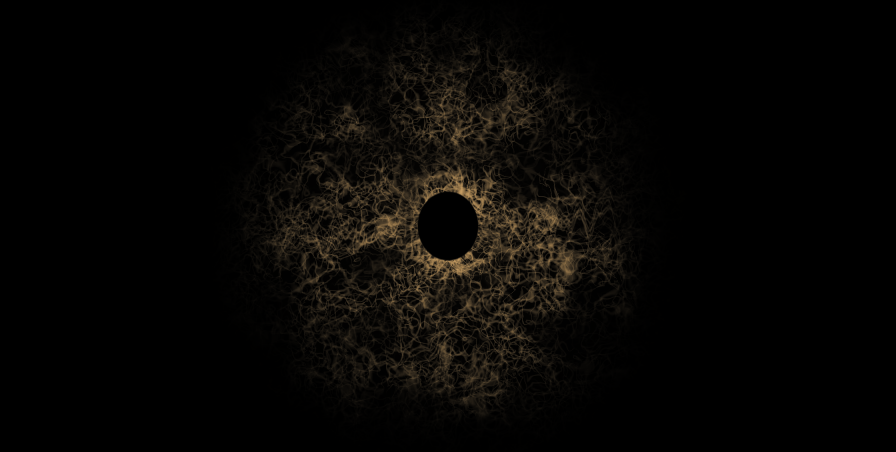
Write a Shadertoy shader that draws this background.

```glsl
// Dark oval void ringed by a fading halo of tangled golden filaments.

const vec2 HOLE_RADII = vec2(0.067, 0.076);
const vec3 DEEP_GOLD = vec3(0.84, 0.70, 0.50);
const vec3 BRIGHT_GOLD = vec3(0.96, 0.76, 0.48);

float hash(vec2 p) {
    vec3 q = fract(vec3(p.xyx) * 0.1031);
    q += dot(q, q.yzx + 33.33);
    return fract((q.x + q.y) * q.z);
}

float noise(vec2 p) {
    vec2 cell = floor(p), f = fract(p);
    f = f * f * (3.0 - 2.0 * f);
    return mix(mix(hash(cell), hash(cell + vec2(1, 0)), f.x),
               mix(hash(cell + vec2(0, 1)), hash(cell + vec2(1, 1)), f.x), f.y);
}

vec2 noisePair(vec2 p) {
    return vec2(noise(p), noise(p + vec2(57.3, 21.7))) - 0.5;
}

mat2 rotation(float a) {
    return mat2(cos(a), sin(a), -sin(a), cos(a));
}

// Thin line along the zero contour of a field
float contour(float field, float width) {
    float soft = width + 0.6 * fwidth(field);
    return (1.0 - smoothstep(0.0, soft, abs(field))) * sqrt(width / soft);
}

// Overlapping layers of warped contour threads
float tangle(vec2 p) {
    float sum = 0.0;
    for (int i = 0; i < 9; i++) {
        float layer = float(i);
        vec2 q = rotation(layer * 1.37 + 0.4) * p + 40.0 + layer * 7.1;
        q += 0.045 * noisePair(q * 16.0) + 0.024 * noisePair(q * 43.0);
        q += 0.009 * noisePair(q * 95.0);
        float patches = smoothstep(0.22, 0.65, noise(q * 15.0 + 90.0));
        sum += patches * contour(noise(q * (25.0 + 4.0 * layer)) - 0.5, 0.05);
    }
    return sum;
}

// Jagged strands that swing wider away from the centre
float strands(float along, float across, float seed) {
    float sum = 0.0;
    float reach = abs(along);
    float swing = 0.02 + 0.20 * reach;
    for (int i = 0; i < 12; i++) {
        float id = float(i) + seed;
        float wave = noise(vec2(along * 48.0 + 60.0, id * 0.23)) - 0.5;
        wave += 0.3 * (noise(vec2(along * 110.0 + 90.0, id * 1.7)) - 0.5);
        float lane = (hash(vec2(id, 4.7)) - 0.5) * 0.05;
        float field = across - 0.07 * along - lane - swing * wave;
        float broken = smoothstep(0.3, 0.65, noise(vec2(along * 19.0 + 30.0, id * 3.1)));
        sum += broken * contour(field, 0.0025);
    }
    return sum * smoothstep(0.07, 0.11, reach) * (1.0 - smoothstep(0.36, 0.41, reach));
}

// Twisted rays and a ragged ring hugging the void
float corona(vec2 p, float gap) {
    vec2 dir = normalize(p + 1e-5);
    float bend = noise(p * 48.0 + 70.0) - 0.5;
    float kink = noise(p * 105.0 + 30.0) - 0.5;
    float rays = contour(noise(dir * 7.0 + bend * 1.3 + 20.0) - 0.5, 0.07)
               + contour(noise(dir * 10.0 - bend * 1.5 + kink + 50.0) - 0.5, 0.07);
    float ring = contour(gap - 0.011 - 0.016 * bend - 0.007 * kink, 0.003);
    float rim = exp(-gap / 0.003);
    return rays * exp(-gap / 0.045) + 0.9 * ring + 0.25 * rim;
}

void mainImage(out vec4 fragColor, in vec2 fragCoord) {
    vec2 p = (fragCoord - 0.5 * iResolution.xy) / iResolution.y;
    float r = length(p);
    float gap = (length(p / HOLE_RADII) - 1.0) * 0.071;
    float outside = max(gap, 0.0);

    // Halo density: bright near the void, clumpy and fading outward
    float fade = exp(-pow(r / 0.385, 5.0));
    float clumps = 0.4 + 0.8 * smoothstep(0.25, 0.7, noise(p * 13.0 + 33.0));
    float glow = 0.9 + 1.5 * exp(-outside / 0.045);

    float light = 0.30 * tangle(p) * clumps * glow;
    light += 0.26 * strands(p.x, p.y, 3.0);
    light += 0.15 * strands(p.y, p.x, 27.0);
    light += 0.36 * corona(p, outside);
    light += 0.010 + 0.07 * exp(-outside / 0.035);
    light *= fade;

    // Soft highlight limit and the black opening
    light = 0.85 * (1.0 - exp(-light / 0.85));
    float pixel = 1.0 / iResolution.y;
    light *= smoothstep(-pixel, pixel, gap);
    vec3 gold = mix(DEEP_GOLD, BRIGHT_GOLD, smoothstep(0.1, 0.6, light));
    fragColor = vec4(gold * light, 1.0);
}
```
